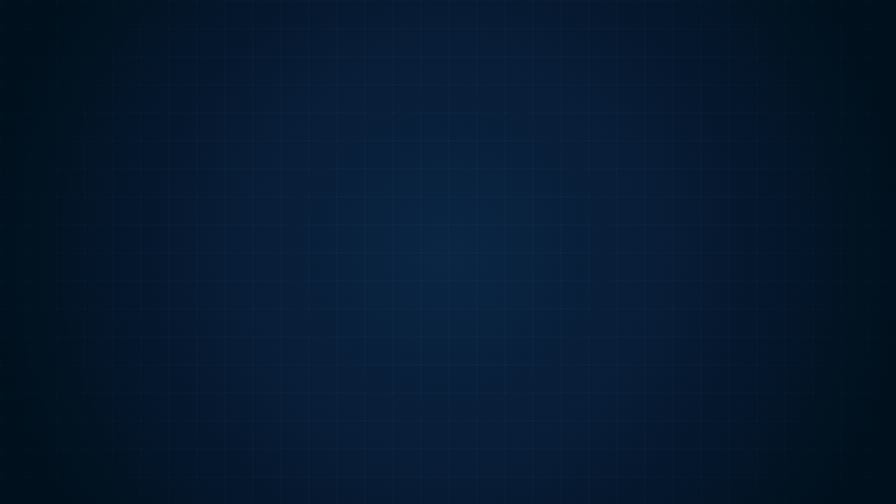
This background is drawn by a WebGL 1 fragment shader. Its source:

```glsl
precision highp float;
// Deep navy backdrop with a soft central glow, a faint square grid and a fine mesh.

uniform vec2 u_resolution;

#define GRID_ROWS 18.0
#define LINE_WIDTH 0.0625
#define LINE_STRENGTH 0.010
#define NODE_STRENGTH 0.030
#define MESH_PER_CELL 8.0
#define MESH_STRENGTH 0.003
#define GLOW_CENTER vec2(0.0, -0.005)

const vec3 CORE_BLUE = vec3(0.037, 0.152, 0.268);
const vec3 MID_BLUE = vec3(0.033, 0.115, 0.220);
const vec3 NAVY = vec3(0.018, 0.088, 0.172);
const vec3 EDGE_DARK = vec3(0.002, 0.067, 0.118);
const vec3 LINE_TINT = vec3(0.45, 0.85, 1.0);

// Radial gradient, with the radius in canvas heights
vec3 glow(float radius) {
  vec3 color = mix(CORE_BLUE, MID_BLUE, smoothstep(-0.1, 0.43, radius));
  color = mix(color, NAVY, smoothstep(0.36, 0.67, radius));
  return mix(color, EDGE_DARK, smoothstep(0.60, 0.92, radius));
}

// Coverage of the lines that start each cell along both axes
vec2 gridLines(vec2 cell, float pixel) {
  vec2 offset = abs(fract(cell - 0.5 * LINE_WIDTH + 0.5) - 0.5);
  vec2 coverage = (0.5 * LINE_WIDTH - offset) / pixel + 0.5;
  return clamp(coverage, 0.0, 1.0);
}

// Small ripple along both axes, aligned with the grid lines
float fineMesh(vec2 cell) {
  vec2 wave = cos(6.2831853 * MESH_PER_CELL * (cell - 0.5 * LINE_WIDTH));
  return 0.5 * (wave.x + wave.y);
}

void main() {
  vec2 position = gl_FragCoord.xy / u_resolution.y;
  vec2 center = vec2(0.5 * u_resolution.x / u_resolution.y, 0.5);
  float radius = length(position - center - GLOW_CENTER);
  vec3 color = glow(radius);

  // Cells are counted from the upper left corner
  vec2 cell = vec2(position.x, 1.0 - position.y) * GRID_ROWS;
  vec2 lines = gridLines(cell, GRID_ROWS / u_resolution.y);
  float light = LINE_STRENGTH * max(lines.x, lines.y);
  light += NODE_STRENGTH * lines.x * lines.y;
  light += MESH_STRENGTH * fineMesh(cell);

  // The pattern fades toward the dark sides
  float fade = mix(1.0, 0.5, smoothstep(0.3, 0.95, radius));
  gl_FragColor = vec4(color + LINE_TINT * light * fade, 1.0);
}
```
